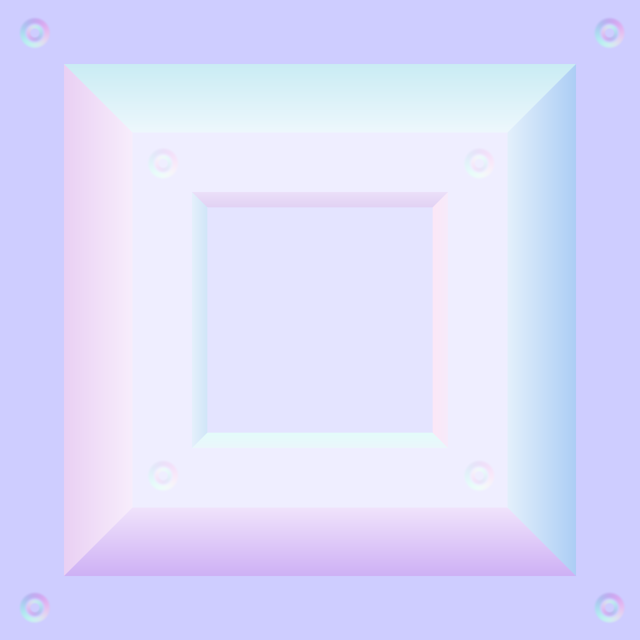
Reproduce this texture map procedurally as a WebGL 2 fragment shader.

```glsl
#version 300 es
precision highp float;
// Pastel normal-style map of a bevelled square panel with a sunken centre and eight rivets.
uniform vec2 u_resolution;
out vec4 fragColor;

float squareDist(vec2 p, float halfSize) {
    return max(abs(p.x), abs(p.y)) - halfSize;
}

// Coverage of the region where the distance is negative.
float fill(float dist, float pixel) {
    return 1.0 - smoothstep(-0.7 * pixel, 0.7 * pixel, dist);
}

// Picks one of four mitred faces, blending along the diagonals.
vec3 pickFace(vec2 p, float pixel, vec3 left, vec3 right, vec3 top, vec3 bottom) {
    vec3 sides = mix(left, right, step(0.0, p.x));
    vec3 caps = mix(bottom, top, step(0.0, p.y));
    return mix(sides, caps, fill(abs(p.x) - abs(p.y), pixel));
}

// Colour shift of a ring-shaped groove around a raised button.
vec3 rivetShift(vec2 p, float strength) {
    float r = length(p);
    vec2 dir = p / max(r, 1e-4);
    float groove = smoothstep(0.012, 0.018, r) * (1.0 - smoothstep(0.020, 0.026, r));
    float button = smoothstep(0.005, 0.009, r) * (1.0 - smoothstep(0.010, 0.015, r));
    float slope = groove - 0.75 * button;
    vec3 tilt = vec3(0.11 * dir.x - 0.02 * dir.y, -0.13 * dir.y - 0.05 * dir.x, 0.0);
    return strength * (slope * tilt - vec3(0.02, 0.0, 0.06) * (groove + button));
}

void main() {
    vec2 uv = gl_FragCoord.xy / u_resolution;
    vec2 p = uv - 0.5;
    float pixel = 1.0 / min(u_resolution.x, u_resolution.y);
    vec3 color = vec3(0.806, 0.802, 1.0);

    // Wide outer bevel, fading toward the raised plate.
    float outer = squareDist(p, 0.4);
    float rise = clamp(-outer / 0.107, 0.0, 1.0);
    vec3 bevel = pickFace(p, pixel,
        mix(vec3(0.915, 0.815, 0.955), vec3(0.970, 0.930, 0.985), rise),
        mix(vec3(0.675, 0.805, 0.960), vec3(0.890, 0.940, 0.985), rise),
        mix(vec3(0.790, 0.925, 0.955), vec3(0.930, 0.970, 0.990), rise),
        mix(vec3(0.805, 0.690, 0.960), vec3(0.940, 0.890, 0.985), rise));
    color = mix(color, bevel, fill(outer, pixel));
    color = mix(color, vec3(0.937, 0.934, 1.0), fill(squareDist(p, 0.293), pixel));

    // Narrow inner bevel, sloping down to the floor.
    float inner = squareDist(p, 0.2);
    float drop = clamp(-inner / 0.024, 0.0, 1.0);
    vec3 recess = pickFace(p, pixel,
        mix(vec3(0.895, 0.940, 0.985), vec3(0.815, 0.900, 0.970), drop),
        mix(vec3(0.965, 0.920, 0.980), vec3(0.985, 0.905, 0.965), drop),
        mix(vec3(0.920, 0.875, 0.975), vec3(0.885, 0.820, 0.955), drop),
        mix(vec3(0.920, 0.965, 0.985), vec3(0.890, 0.985, 0.980), drop));
    color = mix(color, recess, fill(inner, pixel));
    color = mix(color, vec3(0.894, 0.894, 1.0), fill(squareDist(p, 0.176), pixel));

    // Four strong rivets on the rim and four faint ones on the plate.
    for (int i = 0; i < 4; i++) {
        vec2 corner = vec2(i & 1, i >> 1) * 2.0 - 1.0;
        color += rivetShift(p - vec2(0.0035, -0.0005) - corner * 0.449, 1.0);
        color += rivetShift(p - vec2(0.002, 0.0007) - corner * vec2(0.247, 0.244), 0.4);
    }

    fragColor = vec4(clamp(color, 0.0, 1.0), 1.0);
}
```
